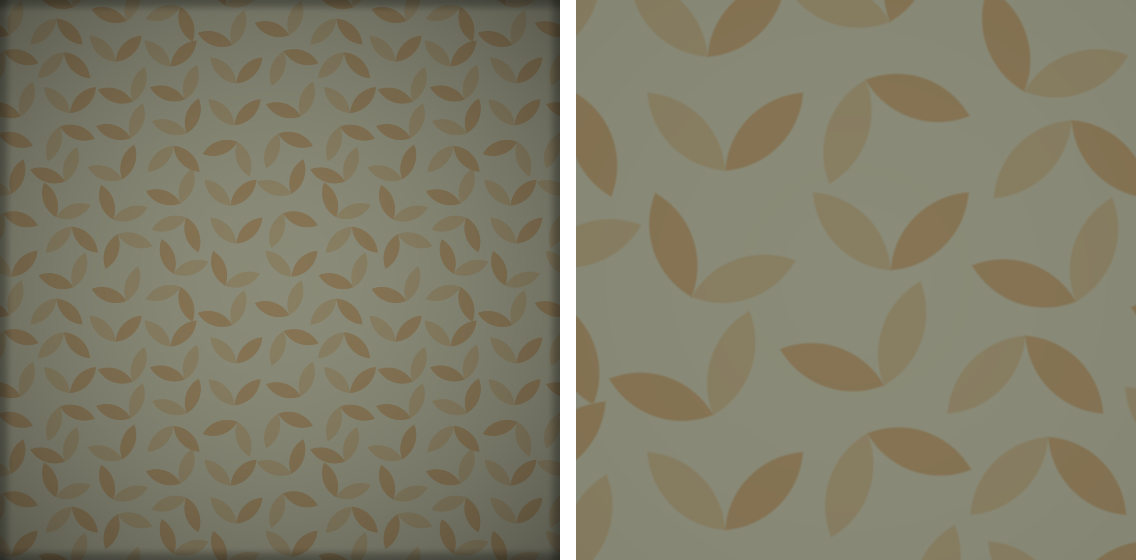
Left, the full canvas; right, a detail of the centre.
Write a three.js fragment shader that draws this pattern.

```glsl
// Wallpaper of paired leaves, a dark and a light one joined at the stem, on grey-green.
// A tile of 37 loosely staggered pairs repeats twice across and twice down;
// a soft vignette and a narrow shadow along the border shade the whole.

varying vec2 vUv;

float hash(vec2 p) {
  return fract(sin(dot(p, vec2(12.9898, 78.233))) * 43758.5453);
}

// Pointed leaf from the stem at the origin along +x: the overlap of two discs.
float leafMask(vec2 p) {
  float edge = length(vec2(p.x - 0.0655, abs(p.y) + 0.0753)) - 0.0998;
  return 1.0 - smoothstep(-0.002, 0.002, edge);
}

// Coverage of a pair around its centre: x for the dark leaf, y for the light one.
vec2 leafPair(vec2 p, float turn, float side) {
  float c = cos(turn);
  float s = sin(turn);
  p = mat2(c, -s, s, c) * p;
  p = vec2(p.x * side, p.y + 0.047);
  vec2 axes = 0.7071 * vec2(p.x + p.y, p.y - p.x);
  return vec2(leafMask(axes), leafMask(axes.yx));
}

// All pairs of one tile, wrapped around its borders.
vec2 leafTile(vec2 p) {
  vec2 cover = vec2(0.0);
  for (int i = 0; i < 5; i++) {
    float column = float(i);
    float rows = 7.0 + mod(column, 2.0);
    for (int j = 0; j < 8; j++) {
      float row = float(j);
      if (row >= rows) break;
      vec2 id = vec2(column, row) + 1.0;

      // Columns sway together, so that neighbours keep their distance.
      float y = (row + 0.4 + 0.5 * mod(column, 2.0) + 0.2 * column) / rows;
      float x = 0.03 + 0.2 * column + 0.02 * sin(12.566 * y);
      vec2 jitter = vec2(hash(id), hash(id + 17.0)) - 0.5;
      vec2 offset = p - vec2(x, y) - jitter * vec2(0.025, 0.014);

      // Upright, tilted to either side, or hanging.
      float tilt = floor(3.0 * hash(id + 31.0)) - 1.0;
      float hanging = step(0.75, hash(id + 47.0));
      bool darkRight = abs(tilt) + hanging < 0.5 || hash(id + 59.0) < 0.15;
      float turn = 0.45 * tilt + 3.14159 * hanging;

      offset = fract(offset + 0.5) - 0.5;
      cover = max(cover, leafPair(offset, turn, darkRight ? 1.0 : -1.0));
    }
  }
  return cover;
}

void main() {
  vec2 leaves = leafTile(fract(vUv * 2.0));
  vec3 color = vec3(0.54, 0.545, 0.47);
  color = mix(color, vec3(0.535, 0.495, 0.385), leaves.y);
  color = mix(color, vec3(0.525, 0.455, 0.33), leaves.x);

  // Vignette
  vec2 fromCentre = vUv - 0.5;
  color *= 1.0 - 0.72 * dot(fromCentre, fromCentre);

  // Border shadow
  vec2 inset = smoothstep(0.0, 0.025, 0.5 - abs(fromCentre));
  color *= mix(0.7, 1.0, inset.x) * mix(0.7, 1.0, inset.y);

  gl_FragColor = vec4(color, 1.0);
}
```
